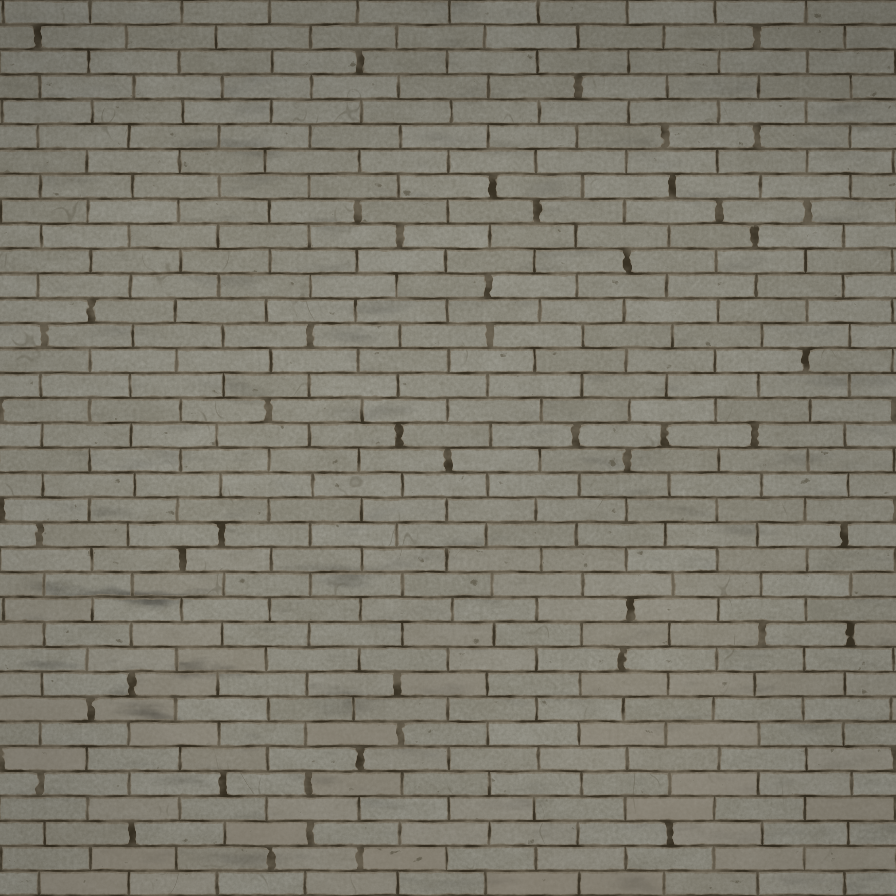
Give the GLSL for this texture, as a Shadertoy shader.

```glsl
vec2 hash2(vec2 p) {
    vec3 q = fract(p.xyx * vec3(0.1031, 0.103, 0.0973));
    q += dot(q, q.yzx + 33.33);
    return fract((q.xx + q.yz) * q.zy);
}

float gradientNoise(vec2 p) {
    vec2 i = floor(p), f = p - i;
    vec2 u = f * f * f * (f * (f * 6.0 - 15.0) + 10.0);
    vec2 e = vec2(0, 1);
    i += 71.0;
    float a = dot(hash2(i) * 2.0 - 1.0, f);
    float b = dot(hash2(i + e.yx) * 2.0 - 1.0, f - e.yx);
    float c = dot(hash2(i + e) * 2.0 - 1.0, f - e);
    float d = dot(hash2(i + 1.0) * 2.0 - 1.0, f - 1.0);
    return mix(mix(a, b, u.x), mix(c, d, u.x), u.y);
}

float fbm(vec2 p) {
    float sum = 0.0, amp = 1.0;
    for (int i = 0; i < 4; i++) {
        sum += amp * gradientNoise(p);
        p = p * 2.03 + 17.3;
        amp *= 0.5;
    }
    return sum;
}

// Soft coverage of a line of given half width
float band(float dist, float halfWidth, float soft) {
    return 1.0 - smoothstep(halfWidth - soft, halfWidth + soft, dist);
}

void mainImage(out vec4 fragColor, in vec2 fragCoord) {
    vec2 p = fragCoord / iResolution.xy;
    float soft = max(0.7 / iResolution.y, 0.0006);

    // Slightly uneven courses: 36 rows of 10 bricks
    vec2 w = p + 0.0014 * vec2(gradientNoise(p * 60.0), gradientNoise(p * vec2(22, 36) + 9.0));
    float row = floor(w.y * 36.0);
    float bed = (w.y * 36.0 - round(w.y * 36.0)) / 36.0;
    float x = w.x * 10.0 - (mod(row, 2.0) < 0.5 ? 0.46 : 0.0)
            - 0.05 * (hash2(vec2(row, 5)).x - 0.5);
    float k = round(x);
    vec2 jointRnd = hash2(vec2(mod(k, 10.0) + 20.0, row + 3.0));
    float side = x - k - 0.07 * (jointRnd.x - 0.5);
    float head = abs(side) / 10.0;
    vec2 brickRnd = hash2(vec2(mod(k - step(side, 0.0), 10.0) + 50.0, row + 40.0));

    // Brick faces: tone per brick, mottling and grain
    float mottle = fbm(p * vec2(30, 55) + brickRnd * 9.0);
    float grain = fbm(p * 230.0);
    float tone = 0.42 + 0.55 * (brickRnd.x - 0.5) + 0.5 * mottle + 0.3 * grain;
    vec3 col = mix(vec3(0.505, 0.495, 0.445), vec3(0.56, 0.555, 0.515), clamp(tone, 0.0, 1.0));
    col += 0.035 * grain;
    float warmth = smoothstep(0.55, 0.05, p.y) * smoothstep(0.35, 1.0, brickRnd.y);
    col = mix(col, vec3(0.54, 0.505, 0.45), 0.55 * warmth);

    // Sooty smears, strongest low on the left
    float smear = smoothstep(0.1, 0.8, fbm(p * vec2(9, 34) + 4.0));
    vec2 sooty = (p - vec2(0.19, 0.29)) / vec2(0.16, 0.12);
    col *= 1.0 - smear * (0.12 + 0.3 * exp(-dot(sooty, sooty)));

    // Pits and scratches
    float pits = smoothstep(0.42, 0.62, gradientNoise(p * vec2(65, 90) + 31.0) + 0.25 * grain);
    float scratch = band(abs(gradientNoise(p * vec2(48, 30) + 60.0)), 0.025, 0.02)
                  * smoothstep(0.25, 0.45, gradientNoise(p * 19.0 + 12.0));
    col = mix(col, vec3(0.33, 0.31, 0.25), 0.65 * pits + 0.3 * scratch);

    // Mortar margins, widened by crumbling and broken corners
    float wear = 0.0012 * fbm(p * 85.0);
    float chip = step(0.84, jointRnd.y) * smoothstep(0.011, 0.001, head)
               * max(0.0, 0.0035 + 0.008 * gradientNoise(p * 130.0));
    float bedDist = abs(bed) - wear - 0.5 * chip;
    float headDist = head - wear - chip;
    float mortar = max(band(bedDist, 0.0026, soft), band(headDist, 0.0023, soft));
    vec3 mortarCol = vec3(0.47, 0.435, 0.37) + 0.07 * grain;
    col = mix(col, mortarCol, 0.8 * mortar);

    // Recessed shadow lines of varying depth
    float depth = smoothstep(-0.45, 0.4, fbm(p * vec2(26, 36) + 80.0));
    float bedLine = band(abs(bed - 0.0004) - 0.6 * wear - 0.3 * chip, 0.0012, soft);
    float headLine = band(headDist, 0.0013, soft);
    vec3 shadowCol = mix(vec3(0.35, 0.32, 0.26), vec3(0.2, 0.175, 0.125), depth);
    col = mix(col, shadowCol, max(bedLine * (0.6 + 0.4 * depth), headLine * (0.65 + 0.3 * depth)));

    // Broad daylight falloff toward the top and sides
    float light = 1.03 - 0.13 * smoothstep(0.72, 1.0, p.y) - 0.05 * smoothstep(0.3, 0.0, p.y);
    light -= 0.06 * smoothstep(0.25, 0.5, abs(p.x - 0.5)) - 0.04 * fbm(p * 3.0);
    fragColor = vec4(clamp(col * light, 0.0, 1.0), 1.0);
}
```
